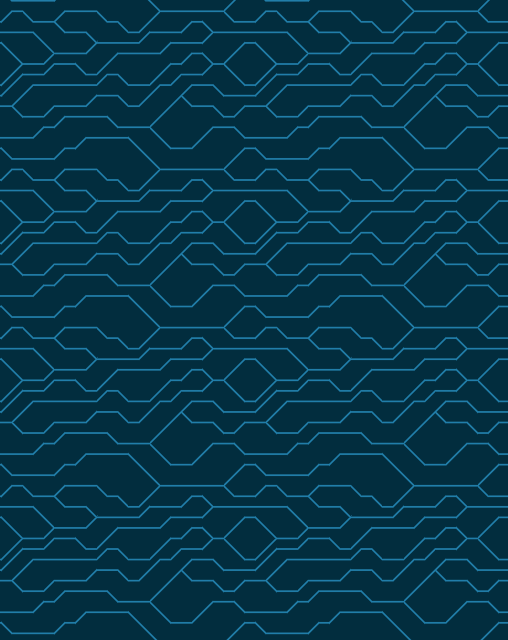
A WebGL 1 fragment shader for this pattern:

```glsl
precision highp float;
// Thin blue circuit-like tracks on dark teal, tiled two across and about four down.
// Each track is a height over a 24 by 15 grid cell, summed from 45 degree trapezoid
// humps; tracks branch and join where their ends meet.

uniform vec2 u_resolution;

const vec2 TILE = vec2(24.0, 15.0);        // grid units in one repeat
const vec2 CANVAS_UNITS = vec2(48.0, 60.7); // grid units over the canvas
const vec2 TILE_ORIGIN = vec2(0.13, 59.63);
const float HALF_WIDTH = 0.08;
const float OPEN = 40.0;                   // a hump end that lies beyond any track
const vec3 GROUND = vec3(0.008, 0.177, 0.243);
const vec3 TRACK = vec3(0.13, 0.495, 0.665);

// Signed trapezoid from a to b: x is its height, y is 1 on its sloped sides.
vec2 hump(float x, float a, float b, float h) {
  float t = min(x - a, b - x);
  float size = abs(h);
  return vec2(sign(h) * clamp(t, 0.0, size), step(0.0, t) * step(t, size));
}

// Wrapped distance along the tile from a starting column.
float along(vec2 p, float column) {
  return mod(p.x - column, TILE.x);
}

// Distance to a track that starts on a row (counted downward) and ends at span.
float track(vec2 p, float x, float row, float span, vec2 shape) {
  float dy = p.y + row - shape.x;
  dy = abs(mod(dy + 0.5 * TILE.y, TILE.y) - 0.5 * TILE.y);
  return max(dy * mix(1.0, 0.7071, min(shape.y, 1.0)), x - span);
}

// Long tracks that enclose the flat cells near the tile top.
float upperTracks(vec2 p) {
  float x = along(p, 21.0);
  float d = track(p, x, 0.0, 24.0, hump(x, 0.0, 18.0, 1.0) + hump(x, 1.0, 4.0, 1.0)
    + hump(x, 8.0, 17.0, 1.0) + hump(x, 10.0, 16.0, 1.0));
  d = min(d, track(p, x, 0.0, 18.0, hump(x, 0.0, 4.0, -1.0) + hump(x, 5.0, 9.0, -1.0)
    + hump(x, 12.0, 18.0, -1.0) + hump(x, 14.0, 17.0, -1.0)));
  x = along(p, 5.0);
  d = min(d, track(p, x, 1.0, 15.0, hump(x, 0.0, 13.0, -1.0) + hump(x, 3.0, 9.0, -1.0)
    + hump(x, 14.0, OPEN, -1.0)));
  x = along(p, 20.0);
  return min(d, track(p, x, 2.0, 13.0, hump(x, 7.0, 14.0, -2.0)));
}

// Diamond, its short link, and the rising tracks around it.
float middleTracks(vec2 p) {
  float x = along(p, 21.0);
  float d = track(p, x, 5.0, 5.0, hump(x, 0.0, 5.0, 2.0));
  d = min(d, track(p, x, 5.0, 5.0, hump(x, 0.0, 5.0, -2.0)));
  x = along(p, 2.0);
  d = min(d, track(p, x, 5.0, 3.0, hump(x, 2.0, OPEN, 1.0)));
  x = along(p, 17.0);
  d = min(d, track(p, x, 8.0, 7.0, hump(x, 0.0, 4.0, 1.0)));
  x = along(p, 0.0);
  return min(d, track(p, x, 8.0, 20.0, hump(x, 0.0, OPEN, 2.0) + hump(x, 4.0, 8.0, 1.0)
    + hump(x, 9.0, OPEN, 2.0) + hump(x, 15.0, OPEN, 1.0) + hump(x, 19.0, OPEN, 1.0)));
}

// Tracks that fork from the two lower junctions.
float lowerTracks(vec2 p) {
  float x = along(p, 1.0);
  float d = track(p, x, 9.0, 20.0, hump(x, 0.0, OPEN, 2.0) + hump(x, 8.0, 11.0, 1.0)
    + hump(x, 13.0, OPEN, 2.0) + hump(x, 16.0, 19.0, 1.0));
  d = min(d, track(p, x, 9.0, 19.0, hump(x, 0.0, 4.0, -1.0) + hump(x, 7.0, 11.0, 1.0)
    + hump(x, 12.0, OPEN, 2.0) + hump(x, 15.0, OPEN, 1.0) + hump(x, 18.0, OPEN, 1.0)));
  x = along(p, 14.0);
  d = min(d, track(p, x, 11.0, 11.0, hump(x, 0.0, OPEN, 3.0) + hump(x, 3.0, OPEN, -1.0)
    + hump(x, 6.0, 9.0, -1.0)));
  return min(d, track(p, x, 11.0, 24.0, hump(x, 0.0, 6.0, -2.0) + hump(x, 8.0, 14.0, -1.0)
    + hump(x, 15.0, 21.0, 1.0)));
}

void main() {
  vec2 p = gl_FragCoord.xy / u_resolution * CANVAS_UNITS - TILE_ORIGIN;
  float pixel = CANVAS_UNITS.x / u_resolution.x;
  float d = min(upperTracks(p), min(middleTracks(p), lowerTracks(p)));
  float ink = 1.0 - smoothstep(-0.65 * pixel, 0.65 * pixel, d - HALF_WIDTH);
  gl_FragColor = vec4(mix(GROUND, TRACK, ink), 1.0);
}
```
